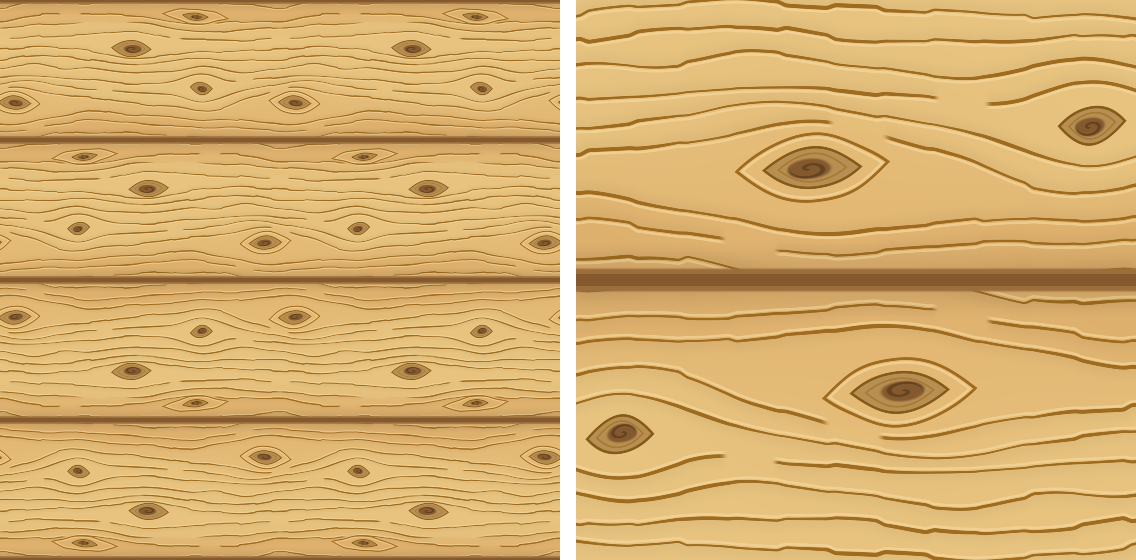
Left, the full canvas; right, a detail of the centre.
This texture is drawn by a WebGL 2 fragment shader. Its source:

```glsl
#version 300 es
precision highp float;

uniform vec2 u_resolution;
out vec4 fragColor;

const int LINES = 13;
const vec3 INK = vec3(0.62, 0.42, 0.12);
const vec3 GLINT = vec3(0.96, 0.85, 0.62);
const vec3 SEAM = vec3(0.52, 0.35, 0.18);

// Knot centre and half size, in plank heights
const vec4 KNOT[4] = vec4[4](
    vec4(0.104, 0.734, 0.115, 0.048), vec4(0.938, 0.344, 0.140, 0.058),
    vec4(1.438, 0.630, 0.078, 0.044), vec4(1.396, 0.115, 0.090, 0.026));
// Push on the grain, reach of the push, half size of the outer ring
const vec4 BEND[4] = vec4[4](
    vec4(0.115, 0.30, 0.180, 0.080), vec4(0.070, 0.27, 0.0, 0.0),
    vec4(0.080, 0.17, 0.0, 0.0), vec4(0.055, 0.26, 0.230, 0.052));

float hash(vec2 p) {
    vec3 q = fract(p.xyx * 0.1031);
    q += dot(q, q.yzx + 33.33);
    return fract((q.x + q.y) * q.z);
}

// Noise along x with period 2; a larger flat part makes abrupt steps
float wave(float x, float cells, float seed, float flatPart) {
    float t = x * cells * 0.5;
    float i = floor(t);
    float a = hash(vec2(mod(i, cells), seed));
    float b = hash(vec2(mod(i + 1.0, cells), seed));
    return mix(a, b, smoothstep(flatPart, 1.0 - flatPart, t - i)) - 0.5;
}

float wrapX(float dx) { return mod(dx + 1.0, 2.0) - 1.0; }

// Height of one grain line, parted around the knots
float grainHeight(float x, float base, float id) {
    float wobble = 0.075 * wave(x, 6.0, 3.0, 0.0) + 0.035 * wave(x, 9.0, id + 11.0, 0.05)
                 + 0.014 * wave(x, 17.0, id + 31.0, 0.38);
    float push = 0.0, calm = 1.0;
    for (int k = 0; k < 4; k++) {
        float dx = wrapX(x - KNOT[k].x) / BEND[k].y;
        float dy = base - KNOT[k].y;
        float near = exp(-dx * dx) * exp(-abs(dy) * 5.5);
        push += (dy < 0.0 ? -1.0 : 1.0) * BEND[k].x * near;
        calm *= 1.0 - 0.85 * near;
    }
    return base + wobble * calm + push;
}

// Approximate signed distance to a pointed lens
float lens(vec2 p, vec2 h) {
    float u = p.x / h.x;
    return (abs(p.y) - h.y * (1.0 - u * u)) / length(vec2(2.0 * h.y * u / h.x, 1.0));
}

float cover(float d, float px) { return 1.0 - smoothstep(-px, px, d); }

void main() {
    float px = 2.0 / u_resolution.y;
    vec2 p = gl_FragCoord.xy / u_resolution * 4.0;
    p.y = 4.0 - p.y;

    // Four planks: odd ones mirrored, the lower two turned over
    float row = floor(p.y);
    p.y = fract(p.y);
    float edge = min(p.y, 1.0 - p.y);
    p.x = mod(p.x, 2.0);
    if (mod(row, 2.0) > 0.5) p.x = 2.0 - p.x;
    if (row > 1.5) p.y = 1.0 - p.y;

    // Grain lines, each with a pale lip, and the band they enclose
    float ink = 0.0, glint = 0.0, shade = 0.0, band = 0.0;
    for (int i = 0; i < LINES; i++) {
        float id = float(i);
        float base = (id + 0.5 + 0.3 * (hash(vec2(id, 7.0)) - 0.5)) / float(LINES);
        float y = grainHeight(p.x, base, id);
        float slope = (grainHeight(p.x + 0.004, base, id) - y) / 0.004;
        float d = (p.y - y) / sqrt(1.0 + slope * slope);
        float shown = smoothstep(-0.40, -0.32, wave(p.x, 8.0, id + 51.0, 0.0));
        float width = 0.0036 + 0.003 * wave(p.x, 11.0, id + 71.0, 0.0);
        ink = max(ink, shown * cover(abs(d) - width, px));
        glint = max(glint, shown * cover(abs(d - 0.009) - 0.003, px));
        shade = max(shade, shown * smoothstep(-0.04, 0.0, d) * step(d, 0.0));
        band += cover(-d, px) / float(LINES);
    }

    // Honey middle, tan borders, warmer wood round the big knot
    float rim = smoothstep(0.19, 0.42, abs(mix(band, p.y, 0.35) - 0.47));
    vec3 wood = mix(vec3(0.905, 0.765, 0.50), vec3(0.868, 0.688, 0.425), rim);
    vec2 warm = vec2(wrapX(p.x - KNOT[0].x) / 0.42, (p.y - KNOT[0].y) / 0.2);
    wood = mix(wood, vec3(0.895, 0.725, 0.46), 0.7 * exp(-dot(warm, warm)));
    wood *= 1.0 - 0.035 * shade;
    vec3 color = mix(wood, GLINT, 0.65 * glint);
    color = mix(color, INK, ink);

    // Knots: outer ring, tan body, inner contour, curled core
    for (int k = 0; k < 4; k++) {
        vec2 d = vec2(wrapX(p.x - KNOT[k].x), p.y - KNOT[k].y);
        d.y += 0.012 * wave(p.x, 22.0, float(k) + 91.0, 0.0) - 0.06 * d.x;
        vec2 size = KNOT[k].zw;
        if (BEND[k].z > 0.0) {
            float ring = lens(d, BEND[k].zw);
            color = mix(color, wood, cover(ring, px));
            color = mix(color, GLINT, 0.65 * cover(abs(ring + 0.009) - 0.003, px));
            color = mix(color, INK, cover(abs(ring) - 0.0034, px));
        }
        float body = lens(d, size);
        color = mix(color, vec3(0.72, 0.56, 0.32), cover(body, px));
        color = mix(color, INK * 0.85, cover(abs(body) - 0.003, px));
        color = mix(color, INK, 0.6 * cover(abs(lens(d, size * 0.7)) - 0.002, px));
        vec2 c = (d - vec2(0.06, 0.05) * size) / (size * vec2(0.46, 0.52));
        float r = length(c);
        float curl = smoothstep(0.3, 0.9, sin(atan(c.y, c.x) + 8.0 * r));
        color = mix(color, SEAM * (1.0 - 0.25 * curl), 1.0 - smoothstep(0.82, 1.1, r));
    }

    // Shadowed seam between planks
    color *= 1.0 - 0.07 * (1.0 - smoothstep(0.02, 0.10, edge));
    color = mix(color, vec3(0.61, 0.43, 0.23), cover(edge - 0.027, px + 0.003));
    color = mix(color, SEAM, cover(edge - 0.014, px));
    fragColor = vec4(color, 1.0);
}
```
